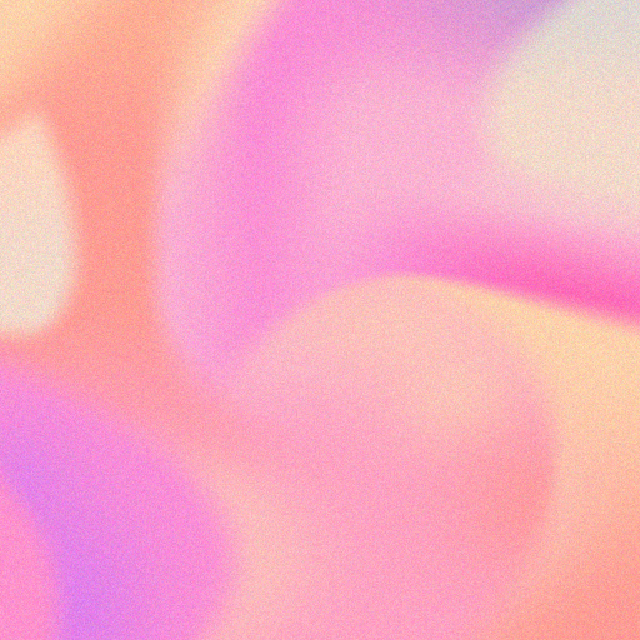
Give the GLSL for this background, as a Shadertoy shader.

```glsl
// Soft folded ribbons of pink, salmon, cream and violet under fine colour grain.

const vec3 PINK    = vec3(1.00, 0.63, 0.76);
const vec3 ROSE    = vec3(0.985, 0.70, 0.82);
const vec3 MAGENTA = vec3(0.985, 0.56, 0.83);
const vec3 HOT     = vec3(1.00, 0.41, 0.72);
const vec3 VIOLET  = vec3(0.88, 0.50, 0.92);
const vec3 LILAC   = vec3(0.78, 0.63, 0.82);
const vec3 SALMON  = vec3(1.00, 0.61, 0.58);
const vec3 PEACH   = vec3(0.995, 0.82, 0.67);
const vec3 BLUSH   = vec3(0.99, 0.76, 0.73);
const vec3 CREAM   = vec3(0.95, 0.85, 0.79);
const float GRAIN_CELLS = 512.0;
const float GRAIN_AMOUNT = 0.075;

// Soft step from 0 to 1 across a border of half-width w
float rise(float d, float w) { return smoothstep(-w, w, d); }

// Rounded glow with separate radii
float glow(vec2 p, vec2 centre, vec2 radius) {
    vec2 q = (p - centre) / radius;
    return exp(-dot(q, q));
}

vec3 hash3(vec2 p) {
    vec3 q = fract(p.xyx * vec3(0.1031, 0.1030, 0.0973));
    q += dot(q, q.yxz + 33.33);
    return fract((q.xxy + q.yzz) * q.zyx);
}

// Borders: height of the central crest, then x positions of upright edges
float crestHeight(float x) {
    float l = max(0.63 - x, 0.0), r = max(x - 0.63, 0.0);
    return 0.57 - 2.0 * l * l - 0.255 * r * r / (r + 0.08);
}

float lobeEdge(float y) {
    float d = y - 0.28, up = max(d, 0.0);
    return 0.866 - 1.6 * d * d - 13.0 * up * up * up * up;
}

float ribbonEdge(float y) {
    float up = max(y - 0.62, 0.0), down = max(0.55 - y, 0.0);
    return 0.243 + 0.6 * up * up + 3.0 * down * down;
}

float paleEdge(float y) {
    float d = y - 0.81, down = max(-d, 0.0);
    return 0.757 + 3.6 * d * d + 230.0 * down * down * down * down;
}

// Magenta sweep, pale corner and hot band above the crest
vec3 upperFold(vec2 p, float h) {
    float up = max(p.y - 0.72, 0.0);
    float d = p.x - (0.325 + 1.4 * up * up);
    vec3 col = mix(MAGENTA, ROSE, smoothstep(0.06, 0.24, d) * (1.0 - smoothstep(0.82, 1.0, p.y)));
    col = mix(col, LILAC, 0.9 * glow(p, vec2(0.87, 1.03), vec2(0.22, 0.13)));
    float paleWidth = 0.045 + 0.25 * (1.0 - smoothstep(0.66, 0.76, p.y));
    vec3 pale = mix(CREAM, vec3(0.87, 0.84, 0.82), smoothstep(0.82, 1.0, p.y));
    col = mix(col, pale, rise(p.x - paleEdge(p.y), paleWidth));
    float band = 1.0 - smoothstep(0.01, 0.155, h);
    col = mix(col, mix(MAGENTA, HOT, smoothstep(0.55, 0.9, p.x)), band * smoothstep(0.38, 0.68, p.x));
    vec3 strip = mix(ROSE, PEACH + vec3(0.0, 0.01, 0.04), smoothstep(0.62, 0.92, p.y));
    return mix(strip, col, rise(d, mix(0.11, 0.05, smoothstep(0.6, 0.95, p.y))));
}

// Rounded lobe below the crest, and the warm fold to its right
vec3 lowerFold(vec2 p, float violetDistance) {
    vec3 col = mix(PINK, ROSE, 0.8 * glow(p, vec2(0.42, 0.46), vec2(0.15, 0.10)));
    col = mix(col, BLUSH, glow(p, vec2(0.62, 0.50), vec2(0.22, 0.11)));
    col = mix(col, BLUSH + vec3(0.0, 0.03, -0.01), 0.85 * glow(p, vec2(0.72, 0.38), vec2(0.11, 0.09)));
    col = mix(col, SALMON + vec3(0.0, 0.0, 0.04), 0.9 * glow(p, vec2(0.84, 0.21), vec2(0.14, 0.13)));
    col = mix(col, BLUSH, 0.85 * glow(vec2(violetDistance, p.y), vec2(0.02, 0.14), vec2(0.12, 0.22)));
    vec3 warm = mix(SALMON, PEACH, smoothstep(0.02, 0.46, p.y));
    float besideLobe = p.x - lobeEdge(p.y);
    warm = mix(warm, BLUSH, 0.6 * glow(vec2(besideLobe, p.y), vec2(0.0, 0.18), vec2(0.09, 0.20)));
    float width = 0.016 + 0.22 * abs(p.y - 0.26);
    return mix(col, warm, rise(besideLobe, width));
}

// Peach corner and cream blob on the left rim
vec3 leftFolds(vec3 col, vec2 p) {
    col = mix(col, PEACH, 1.0 - smoothstep(0.04, 0.24, p.x + 0.9 * (1.0 - p.y)));
    float d = p.y - 0.59, down = max(-d, 0.0);
    float blob = rise(0.118 - d * d - 3.0 * down * down - p.x, 0.03);
    blob *= rise(0.79 + 0.65 * p.x - p.y, 0.035) * rise(p.y - 0.478, 0.028);
    return mix(col, mix(CREAM, PEACH + vec3(0.0, 0.01, 0.07), smoothstep(0.60, 0.80, p.y)), blob);
}

// Violet fold with a pink blob in the lower left
vec3 violetFold(vec3 col, vec2 p, float d) {
    vec3 fold = mix(MAGENTA, VIOLET, glow(p, vec2(0.11, 0.05), vec2(0.13, 0.17)));
    fold = mix(fold, VIOLET, 0.75 * glow(p, vec2(0.03, 0.24), vec2(0.09, 0.11)));
    float y = p.y - 0.05;
    fold = mix(fold, PINK + vec3(0.0, -0.06, 0.04), rise(0.09 - 2.2 * y * y - p.x, 0.035));
    return mix(col, fold, rise(-d, 0.05 + 0.3 * max(p.y - 0.25, 0.0)));
}

void mainImage(out vec4 fragColor, in vec2 fragCoord) {
    vec2 p = fragCoord / iResolution.xy;
    float v = p.y - 0.12;
    float violetDistance = p.x - (0.365 - 3.6 * v * v);

    // Upper and lower folds meet along the crest
    float h = p.y - crestHeight(p.x);
    float l = max(0.6 - p.x, 0.0);
    float crestWidth = 0.012 + 0.8 * l * l + 0.06 * max(p.x - 0.65, 0.0);
    vec3 col = mix(lowerFold(p, violetDistance), upperFold(p, h), rise(h, crestWidth));

    // Salmon ribbon dissolves into the lower pink
    float width = 0.03 + 0.3 * max(0.5 - p.y, 0.0) + 0.22 * max(p.y - 0.7, 0.0);
    float ribbon = rise(ribbonEdge(p.y) - p.x, width) * smoothstep(0.22, 0.38, p.y);
    vec3 salmon = mix(SALMON + vec3(0.0, 0.0, 0.10), SALMON, smoothstep(0.36, 0.54, p.y));
    salmon = mix(salmon, vec3(1.0, 0.68, 0.58), smoothstep(0.75, 1.0, p.y));
    col = leftFolds(mix(col, salmon, ribbon), p);
    col = violetFold(col, p, violetDistance);

    // Fine colour grain
    vec2 cell = floor(p * GRAIN_CELLS);
    vec3 grain = hash3(cell) + hash3(cell + 71.7) - 1.0;
    fragColor = vec4(clamp(col + GRAIN_AMOUNT * grain, 0.0, 1.0), 1.0);
}
```
